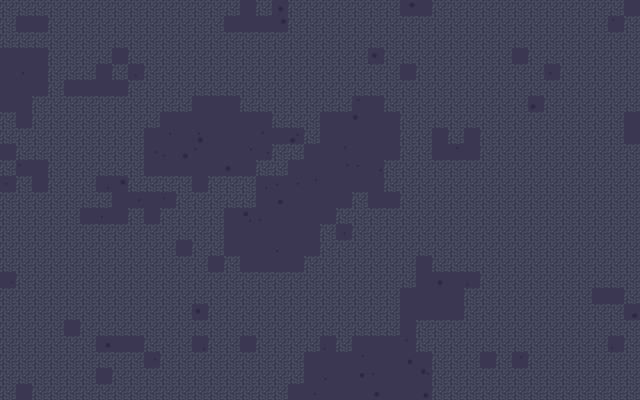
This texture is drawn by a Shadertoy shader. Its source:

```glsl
// Top-down tile map: leafy ground with blocky bare clearings and dark pebbles.

vec2 hash2(vec2 p) {
    vec3 q = fract(p.xyx * vec3(0.1031, 0.1030, 0.0973));
    q += dot(q, q.yzx + 33.33);
    return fract((q.xx + q.yz) * q.zy);
}

// Cellular noise: distance to the nearest blob of random size.
float blobDistance(vec2 p, float spacing, float radius) {
    vec2 cell = floor(p / spacing);
    float nearest = 1e3;
    for (int y = -1; y <= 1; y++)
    for (int x = -1; x <= 1; x++) {
        vec2 id = cell + vec2(x, y);
        vec2 centre = (id + hash2(id + spacing * 7.0)) * spacing;
        float size = hash2(id + 51.7).x;
        float d = length((p - centre) * vec2(0.75, 1.25)) - radius * size * size;
        nearest = min(nearest, d);
    }
    return nearest;
}

float segmentDistance(vec2 p, vec2 a, vec2 b) {
    vec2 ab = b - a;
    return length(p - a - ab * clamp(dot(p - a, ab) / dot(ab, ab), 0.0, 1.0));
}

// Whole tiles are either bare or leafy, which gives the stepped outline.
bool isBare(vec2 tile) {
    vec2 p = tile + 0.5;
    float d = segmentDistance(p, vec2(16.5, 10.0), vec2(23.0, 16.5)) - 2.6;
    d = min(d, blobDistance(p, 8.0, 3.7));
    d = min(d, blobDistance(p, 4.0, 1.3));
    return d < 1.2 * (hash2(tile + 19.3).y - 0.5);
}

// Pointed leaves, five to a tile side, repeating with every tile.
float leafCover(vec2 p, float pixel) {
    vec2 g = p * 5.0;
    vec2 cell = floor(g);
    float cover = 0.0;
    for (int y = -1; y <= 1; y++)
    for (int x = -1; x <= 1; x++) {
        vec2 id = cell + vec2(x, y);
        vec2 key = mod(id, 5.0) + 3.7;
        vec2 rnd = hash2(key * 3.1);
        vec2 look = hash2(key * 5.3 + 40.0);
        vec2 q = g - id - 0.5 - 0.45 * (rnd - 0.5);
        float angle = (look.x < 0.3 ? 2.3 : 0.85) + 0.9 * (look.y - 0.5);
        q = vec2(dot(q, vec2(cos(angle), sin(angle))),
                 dot(q, vec2(-sin(angle), cos(angle))));
        float d = length(vec2(q.x, abs(q.y) + 0.595)) - 0.845;
        float edge = clamp(0.5 - d / (5.0 * pixel), 0.0, 1.0);
        cover = max(cover, edge * (0.8 + 0.25 * rnd.y));
    }
    return cover;
}

// Up to one large and one small round pebble per bare tile.
float pebbleCover(vec2 p, vec2 tile, float pixel) {
    float cover = 0.0;
    for (int i = 0; i < 2; i++) {
        float kind = float(i);
        vec2 centre = 0.2 + 0.6 * hash2(tile + 70.0 + 31.0 * kind);
        float radius = mix(0.15, 0.07, kind);
        float present = step(hash2(tile + 140.0 + 17.0 * kind).x, 0.12 + 0.06 * kind);
        float d = length(p - tile - centre) - radius;
        cover = max(cover, present * clamp(0.5 - d / pixel, 0.0, 1.0));
    }
    return cover;
}

void mainImage(out vec4 fragColor, in vec2 fragCoord) {
    // Twenty-five tiles fill the height.
    float pixel = 25.0 / iResolution.y;
    vec2 p = fragCoord * pixel;
    vec2 tile = floor(p);

    vec3 soil = vec3(0.231, 0.212, 0.318);
    vec3 leaf = vec3(0.290, 0.350, 0.402);
    vec3 pebble = vec3(0.175, 0.155, 0.265);

    vec3 color = isBare(tile)
        ? mix(soil, pebble, pebbleCover(p, tile, pixel))
        : mix(soil, leaf, leafCover(p, pixel));
    fragColor = vec4(color, 1.0);
}
```
